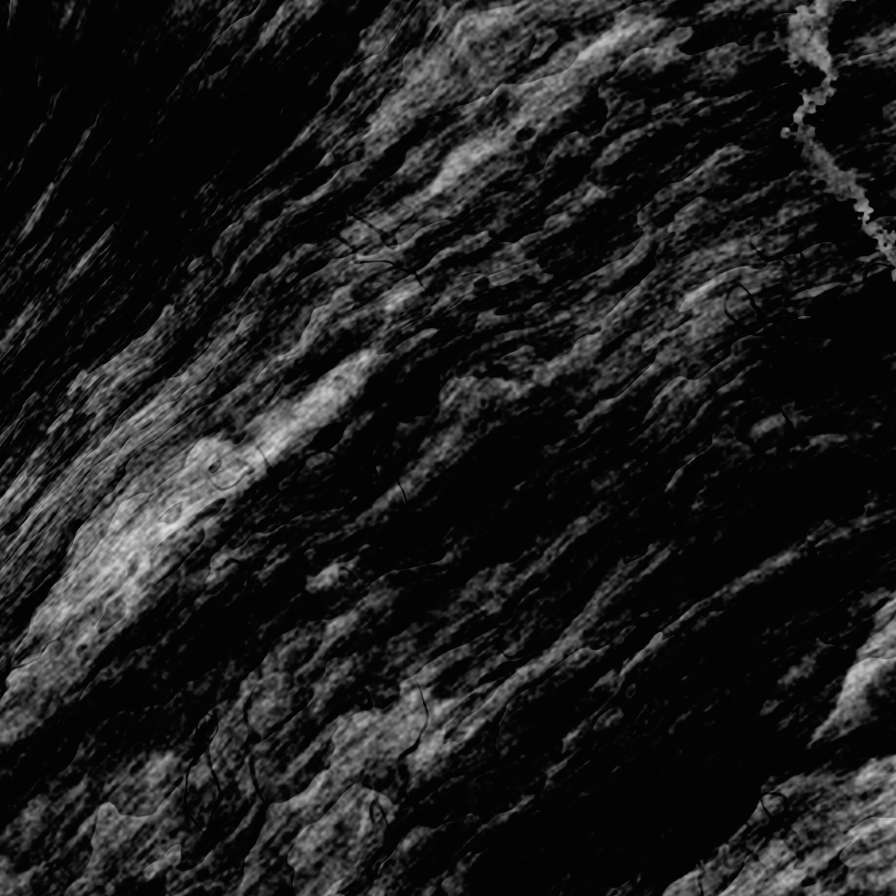
Write a WebGL 2 fragment shader that draws this texture.

```glsl
#version 300 es
precision highp float;

uniform vec2 u_resolution;
out vec4 fragColor;

const float STRATA_ANGLE = 0.62;
const float STRATA_BEND = 0.15;
const float STEEPENING = 0.45;
const vec2 STREAK_SCALE = vec2(4.2, 25.0);
const vec2 GRAIN_SCALE = vec2(120.0, 260.0);
const float SPECKLE_SCALE = 230.0;
const float STREAK_GAIN = 0.88;
const float GRAIN_GAIN = 0.55;
const float SPECKLE_GAIN = 0.42;
const float LEDGE_GAIN = 1.45;
const float POOL_GAIN = 0.72;
const float BROAD_GAIN = 0.38;
const float CRACK_DEPTH = 1.0;
const float EXPOSURE = 0.265;
const float BLACK_LEVEL = 0.010;
const float BIAS = 0.05;

// Broad light and shade: centre, length, strength (negative is shade)
const int POOL_COUNT = 11;
const vec4 POOLS[POOL_COUNT] = vec4[](
    vec4(0.20, 0.47, 0.32, 1.5), vec4(0.40, 0.69, 0.20, 1.4),
    vec4(0.48, 0.25, 0.26, 1.1), vec4(0.70, 0.72, 0.24, 0.9),
    vec4(0.54, 0.89, 0.20, 1.0), vec4(0.12, 0.24, 0.25, 0.3),
    vec4(0.02, 0.88, 0.18, -1.3), vec4(0.97, 0.52, 0.20, -1.4),
    vec4(0.57, 0.49, 0.10, -1.0), vec4(0.75, 0.09, 0.15, -1.0),
    vec4(0.27, 0.83, 0.10, -0.9));

float hash(ivec2 cell) {
    uvec2 q = uvec2(cell) * uvec2(1597u, 3571u);
    uint h = (q.x ^ (q.y << 11u)) * 2801u + q.y;
    h = (h ^ (h >> 15u)) * 739397u;
    h = (h ^ (h >> 13u)) * 915641u;
    h ^= h >> 16u;
    return float(h & 65535u) / 65535.0;
}

// Value noise in -1..1
float noise(vec2 p) {
    ivec2 c = ivec2(floor(p));
    vec2 f = fract(p);
    f = f * f * (3.0 - 2.0 * f);
    float low = mix(hash(c), hash(c + ivec2(1, 0)), f.x);
    float high = mix(hash(c + ivec2(0, 1)), hash(c + ivec2(1, 1)), f.x);
    return 2.0 * mix(low, high, f.y) - 1.0;
}

float fbm(vec2 p, float gain) {
    float sum = 0.0, amplitude = 1.0;
    for (int i = 0; i < 4; i++) {
        sum += amplitude * noise(p);
        p = p * 2.03 + vec2(17.3, 41.7);
        amplitude *= gain;
    }
    return sum;
}

vec2 rotate(vec2 p, float angle) {
    float c = cos(angle), s = sin(angle);
    return vec2(c * p.x + s * p.y, c * p.y - s * p.x);
}

// Coordinates along and across the bent rock layers
vec2 strataCoords(vec2 p) {
    p += 0.018 * vec2(fbm(p * 3.5, 0.42), fbm(p * 3.5 + 31.0, 0.42));
    p += 0.0025 * vec2(noise(p * 24.0), noise(p * 24.0 + 57.0));
    vec2 s = rotate(p - 0.5, STRATA_ANGLE);
    s.y += STRATA_BEND * s.x * s.x;
    s.y -= STEEPENING * min(s.x - 0.3, 0.0) * smoothstep(0.1, 0.6, s.y);
    return s;
}

// Face that brightens to its upper lip, then drops into shadow
float ledge(vec2 s, float count, float roughness) {
    float f = fract(s.y * count + roughness * fbm(s * vec2(0.4, 0.75) * count, 0.6));
    return f * (1.0 - smoothstep(0.92, 1.0, f)) - 0.46;
}

float lightPools(vec2 p) {
    float sum = 0.0;
    for (int i = 0; i < POOL_COUNT; i++) {
        vec4 pool = POOLS[i];
        float thickness = pool.w > 0.0 ? 0.28 : 0.75;
        vec2 d = rotate(p - pool.xy, STRATA_ANGLE - 0.04) / (pool.z * vec2(1.0, thickness));
        sum += pool.w * exp(-dot(d, d));
    }
    return sum;
}

void main() {
    vec2 uv = gl_FragCoord.xy / u_resolution;
    vec2 s = strataCoords(uv);
    float grain = GRAIN_GAIN * noise(s * GRAIN_SCALE) + SPECKLE_GAIN * noise(uv * SPECKLE_SCALE);

    // Layered relief
    float tone = BIAS + POOL_GAIN * lightPools(uv + 0.02 * fbm(uv * 7.0, 0.5));
    tone += BROAD_GAIN * fbm(uv * 5.0 + 9.0, 0.6);
    tone += STREAK_GAIN * fbm(s * STREAK_SCALE + 5.0, 0.82);
    tone += LEDGE_GAIN * (0.85 * ledge(s, 6.0, 0.5) + 0.8 * ledge(s + 3.0, 16.0, 0.75));
    tone += grain;

    // Narrow cracks, broken into short runs
    float seam = abs(fbm(s * vec2(6.0, 5.0) + 73.0, 0.6));
    float broken = smoothstep(0.0, 0.5, noise(uv * 7.0 + 13.0));
    tone -= CRACK_DEPTH * broken * (1.0 - smoothstep(0.01, 0.06, seam));

    // Pale slab in the lower corner with a shadowed gap beside it
    float slab = dot(uv - vec2(0.89, 0.19), vec2(0.8, -0.6)) + 0.016 * fbm(uv * 11.0, 0.5);
    float slabMask = smoothstep(-0.002, 0.006, slab);
    tone += 1.25 * slabMask - 1.0 * (1.0 - slabMask) * exp(min(slab, 0.0) * 26.0)
        * (1.0 - smoothstep(0.3, 0.42, uv.y));

    // Ragged pale vein in the upper corner
    float veinX = 0.90 + 0.12 * smoothstep(0.86, 0.68, uv.y)
        + 0.026 * fbm(vec2(uv.y * 11.0, 3.0), 0.6);
    float offset = abs(uv.x - veinX + 0.020 * fbm(uv * 24.0, 0.7));
    float width = 0.024 + 0.014 * noise(vec2(uv.y * 17.0, 8.0));
    float vein = (1.0 - smoothstep(0.3 * width, 1.2 * width, offset)) * smoothstep(0.60, 0.70, uv.y);
    tone -= 0.8 * smoothstep(0.11, 0.02, offset) * smoothstep(0.55, 0.75, uv.y);
    tone = mix(tone, 1.4 + 0.65 * fbm(uv * 30.0, 0.8) + 0.6 * grain, vein);

    // Crushed shadows, gently limited highlights
    float x = tone - 0.1;
    float lit = EXPOSURE * 0.5 * (x + sqrt(x * x + 0.03));
    float grey = BLACK_LEVEL + lit / (1.0 + 0.15 * lit * lit);
    fragColor = vec4(vec3(min(grey, 0.9)), 1.0);
}
```
